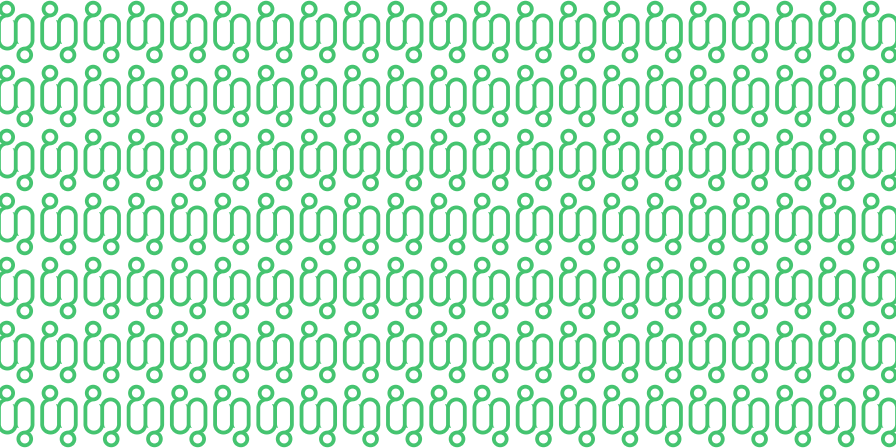
Reproduce this pattern procedurally as a Shadertoy shader.

```glsl
// Rows of green line ornaments: two interlocked loops with a ring at each end.

const vec3 PAPER = vec3(1.0);
const vec3 INK = vec3(0.27, 0.77, 0.44);

const float ROWS = 7.0;            // repeats down the canvas
const float COLUMN_PITCH = 0.6754; // repeat width; all lengths are in row heights
const float HALF_STROKE = 0.0298;
const float LOOP_RADIUS = 0.1312;
const float LOOP_HALF_STEM = 0.1276;
const float LOOP_OVERRUN = 0.055;  // how far the loop curls past its stem
const float RING_RADIUS = 0.0996;
const vec2 RING_CENTER = vec2(-0.141, 0.3585);

// Distance to the outline of a circle at the origin.
float circleLine(vec2 p, float radius) {
    return abs(length(p) - radius);
}

// Distance to the outline of an upright capsule at the origin.
float capsuleLine(vec2 p, float halfStem, float radius) {
    p.y -= clamp(p.y, -halfStem, halfStem);
    return circleLine(p, radius);
}

// Left half of the ornament: an open loop hanging from a ring.
float hookDistance(vec2 p) {
    vec2 q = p + vec2(LOOP_RADIUS, 0.0);
    float loop = capsuleLine(q, LOOP_HALF_STEM, LOOP_RADIUS) - HALF_STROKE;

    // Open the loop at its upper right corner.
    float opening = min(q.x, q.y - LOOP_HALF_STEM - LOOP_OVERRUN);
    loop = max(loop, opening);

    float ring = circleLine(p - RING_CENTER, RING_RADIUS) - HALF_STROKE;
    return min(loop, ring);
}

// The right half is the left one turned by half a revolution.
float ornamentDistance(vec2 p) {
    return min(hookDistance(p), hookDistance(-p));
}

void mainImage(out vec4 fragColor, in vec2 fragCoord) {
    // Origin at the canvas center, one unit per row.
    float pixel = ROWS / iResolution.y;
    vec2 p = (fragCoord - 0.5 * iResolution.xy) * pixel;

    // Repeat with an ornament centered in each cell.
    vec2 pitch = vec2(COLUMN_PITCH, 1.0);
    vec2 cell = (fract(p / pitch + 0.5) - 0.5) * pitch;

    // Edge smoothing one pixel wide.
    float coverage = clamp(0.5 - ornamentDistance(cell) / pixel, 0.0, 1.0);
    fragColor = vec4(mix(PAPER, INK, coverage), 1.0);
}
```
